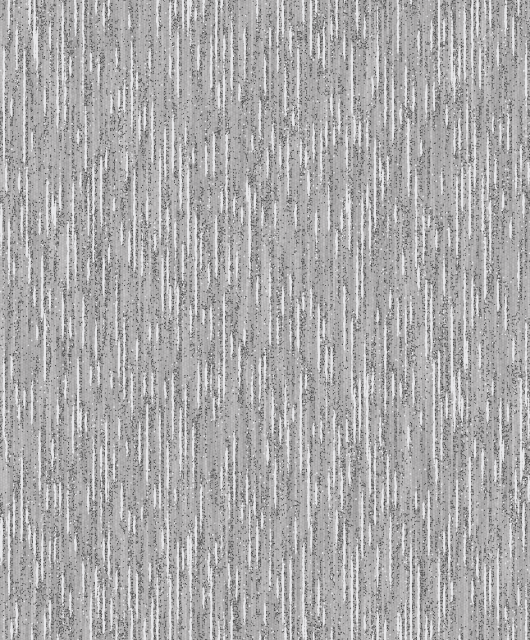
Reproduce this texture procedurally as a Shadertoy shader.

```glsl
// Grey woven wallpaper: narrow vertical threads, each with its own tone, with
// thin frayed white streaks and dense bands of tiny dark specks beside them.
// Golden-ratio phases per thread, bent by gradient noise, spread them evenly.

float hash(vec2 p) {
    vec3 q = fract(vec3(p.xyx) * 0.1031);
    q += dot(q, q.yzx + 33.33);
    return fract((q.x + q.y) * q.z);
}

float cornerSlope(vec2 cell, vec2 offset) {
    float angle = 6.2832 * hash(cell);
    return dot(vec2(cos(angle), sin(angle)), offset);
}

// Gradient noise, roughly -1 to 1
float gradientNoise(vec2 p) {
    vec2 i = floor(p), f = p - i;
    vec2 u = f * f * f * (f * (f * 6.0 - 15.0) + 10.0);
    vec2 e = vec2(0, 1);
    float low = mix(cornerSlope(i, f), cornerSlope(i + e.yx, f - e.yx), u.x);
    float high = mix(cornerSlope(i + e, f - e), cornerSlope(i + 1.0, f - 1.0), u.x);
    return 1.4 * mix(low, high, u.y);
}

// Noise along a single thread, on its own stretch of the noise field
float threadNoise(float thread, float y, float seed) {
    float shift = 400.0 * hash(vec2(thread, seed));
    return gradientNoise(vec2(3.0 * thread + seed + 0.5, y + shift));
}

// Distance in phase, 0 to 0.5, from the middle of the nearest streak on a thread
float streakDistance(float thread, float y, float seed) {
    float phase = thread * 0.382 + y * 2.3 + 0.22 * hash(vec2(thread, seed + 9.0));
    phase += 0.24 * threadNoise(thread, y * 9.0, seed);
    return abs(fract(phase) - 0.5);
}

// Irregular speck in a column cell, present with the given probability
float speck(vec2 p, float probability, float radius, float seed) {
    p.y += hash(vec2(floor(p.x), seed));
    vec2 cell = floor(p);
    vec2 jitter = vec2(hash(cell + seed + 11.0), hash(cell + seed + 37.0)) - 0.5;
    float size = radius * (0.75 + 0.5 * hash(cell + seed + 53.0));
    float shape = smoothstep(0.12, -0.12, length(fract(p) - 0.5 - 0.35 * jitter) - size);
    return shape * step(hash(cell + seed), probability);
}

vec3 weave(vec2 uv) {
    // Threads waver slightly sideways
    float across = uv.x * 250.0 + 0.2 * gradientNoise(uv * vec2(90.0, 110.0));
    float thread = floor(across);
    float side = fract(across) - 0.5;

    // Dark bands run beside the white streaks and also on their own
    float beside = streakDistance(thread - 1.0, uv.y, 700.0);
    float alone = streakDistance(thread, uv.y, 500.0) + 0.05;
    float band = smoothstep(0.19, 0.08, min(beside, alone));

    // Plain threads with grooves, cross ribs and a fine grain
    float tone = 0.71 + 0.075 * threadNoise(thread, uv.y * 9.0, 300.0);
    tone += 0.04 * (hash(vec2(thread, 23.0)) - 0.5) - 0.03 * band;
    tone -= 0.05 * smoothstep(0.2, 0.5, abs(side));
    tone += 0.02 * cos(6.2832 * (uv.y * 240.0 + 0.5 * thread));
    tone += 0.05 * gradientNoise(uv * vec2(270.0, 190.0));
    vec3 color = tone * vec3(1.0, 0.993, 0.996);

    // Tiny dark specks, two columns to a thread
    vec2 grid = vec2(across * 2.0, uv.y * 400.0);
    float dark = speck(grid, 0.05 + 0.5 * band, 0.38, 130.0);
    color = mix(color, vec3(0.27), dark);

    // Thin white streaks with tapered tips and nibbled edges
    float near = streakDistance(thread, uv.y, 700.0);
    float nibble = gradientNoise(vec2(thread * 3.7, uv.y * 210.0));
    float wobble = gradientNoise(vec2(thread * 5.3, uv.y * 75.0));
    float halfWidth = 0.6 * sqrt(clamp((0.085 - near) * 20.0, 0.0, 1.0));
    float edge = abs(side + 0.25 * wobble) - halfWidth + 0.45 * abs(nibble);
    float white = smoothstep(0.1, -0.1, edge) * step(near, 0.085);

    // White specks fraying the streaks
    float fringe = smoothstep(0.17, 0.08, near);
    vec2 frayGrid = vec2(across * 1.4, uv.y * 310.0);
    white = max(white, speck(frayGrid, 0.01 + 0.24 * fringe, 0.4, 210.0));
    return mix(color, vec3(0.905, 0.905, 0.912), white);
}

void mainImage(out vec4 fragColor, in vec2 fragCoord) {
    // Average a 3 by 3 set of samples for smooth edges
    vec3 sum = vec3(0);
    for (int k = 0; k < 9; k++) {
        vec2 offset = (vec2(k % 3, k / 3) - 1.0) / 3.0;
        sum += weave((fragCoord + offset) / iResolution.y);
    }
    fragColor = vec4(sum / 9.0, 1.0);
}
```
